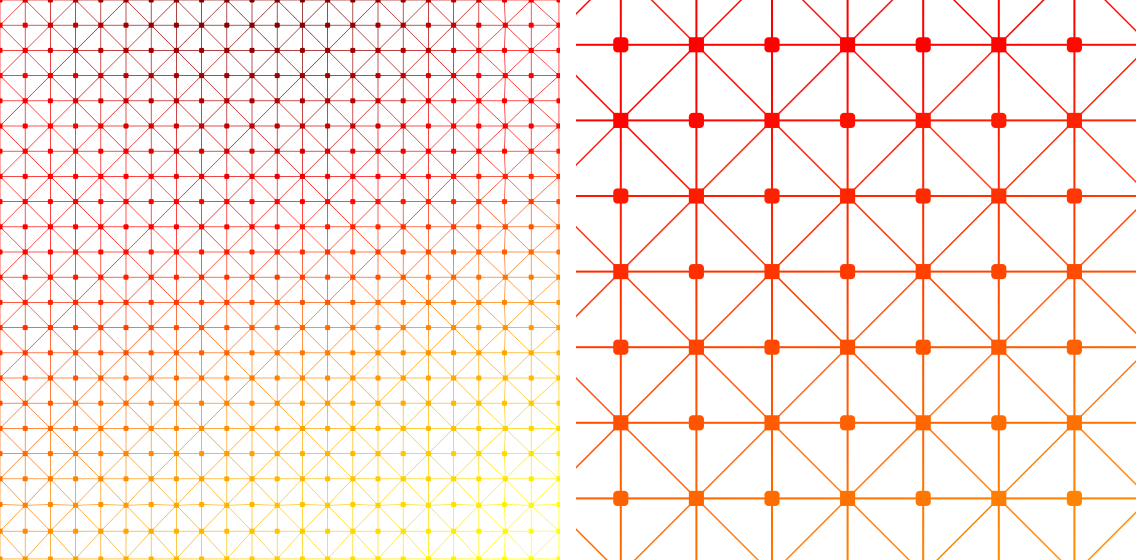
Left: the whole. Right: its middle third, enlarged.
Give the GLSL for this pattern, as a Shadertoy shader.

```glsl
// Triangulated lattice of thin lines and small square nodes, shaded from dark red to yellow on white.

float hash(vec2 p) {
    return fract(sin(dot(p, vec2(12.99, 78.23))) * 43758.5);
}

float segment(vec2 p, vec2 a, vec2 b) {
    vec2 pa = p - a, ba = b - a;
    return length(pa - ba * clamp(dot(pa, ba) / dot(ba, ba), 0.0, 1.0));
}

float roundedBox(vec2 p, float halfSize, float radius) {
    vec2 q = abs(p) - halfSize + radius;
    return length(max(q, 0.0)) + min(max(q.x, q.y), 0.0) - radius;
}

// Hub nodes are the odd squares of the checkerboard; diagonals join them.
float isHub(vec2 id) {
    return mod(id.x + id.y, 2.0);
}

// Regular spacing that stretches over the last three columns and rows.
vec2 nodePosition(vec2 id) {
    vec2 late = clamp(id - 19.0, 0.0, 3.0);
    vec2 zigzag = vec2(equal(late, vec2(1.0))) * isHub(id) * 0.0014;
    return id * 0.045 + late * late * 0.0009 + zigzag;
}

// Heat gradient: darkest at the top centre, yellow at the lower right.
vec3 heat(vec2 p) {
    float x = p.x, y = max(p.y, 0.0);
    float red = 0.5 + 0.5 * pow(y / 0.36, 1.5) + 2.1 * (x - 0.46) * (x - 0.46);
    float t = max(y - 0.43 + 0.22 * x * x, 0.0);
    float rise = 1.1 + 3.0 * x - 2.1 * x * x;
    float bend = 0.2 + 3.6 * x - 3.0 * x * x;
    return clamp(vec3(red, rise * t - bend * t * t, 0.0), 0.0, 1.0);
}

void mainImage(out vec4 fragColor, in vec2 fragCoord) {
    vec2 p = fragCoord / iResolution.xy;
    p.y = 1.0 - p.y;
    float px = 1.0 / min(iResolution.x, iResolution.y);
    vec2 cell = floor(p / 0.045);

    float lines = 0.0, nodes = 0.0;
    vec3 nodeColor = vec3(0.0);
    for (int j = -1; j <= 1; j++)
    for (int i = -1; i <= 1; i++) {
        vec2 id = cell + vec2(i, j);
        vec2 a = nodePosition(id);
        float hub = isHub(id);

        // Straight edges to the right and downward
        float d = min(segment(p, a, nodePosition(id + vec2(1, 0))),
                      segment(p, a, nodePosition(id + vec2(0, 1))));
        lines = max(lines, clamp((0.0006 - d) / px + 0.5, 0.0, 1.0));

        // Thinner diagonals between hubs, slightly uneven in strength
        if (hub > 0.5) {
            d = min(segment(p, a, nodePosition(id + vec2(1, 1))),
                    segment(p, a, nodePosition(id + vec2(1, -1))));
            float strength = mix(0.88, 1.0, hash(id));
            lines = max(lines, strength * clamp((0.00045 - d) / px + 0.5, 0.0, 1.0));
        }

        // Hubs are sharp squares, the other nodes have rounded corners
        d = roundedBox(p - a, 0.0045, mix(0.0024, 0.0004, hub));
        float cover = clamp(0.5 - d / px, 0.0, 1.0);
        if (cover > nodes) {
            nodes = cover;
            nodeColor = heat(a);
        }
    }

    vec3 color = mix(vec3(1.0), heat(p), lines);
    color = mix(color, nodeColor, nodes);
    fragColor = vec4(color, 1.0);
}
```
